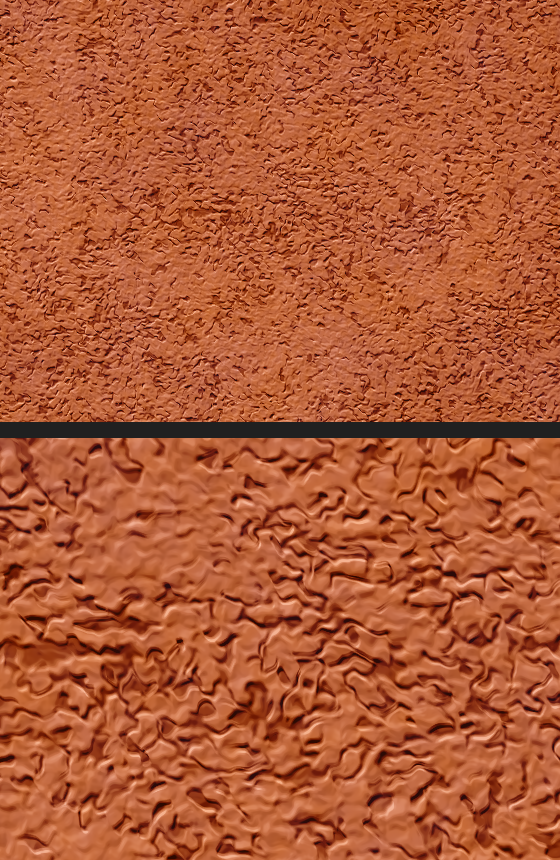
Top, the full canvas; bottom, a detail of the centre.
A Shadertoy shader for this texture:

```glsl
// Tunable values, lengths in canvas heights
const vec2 LIGHT_DIR = vec2(-0.35, 0.94);
const float LIGHT_STEP = 0.0021;
const float BASE_TONE = 0.47;
const float RELIEF_GAIN = 1.75;
const float PIT_DARKENING = 1.5;
const float CREASE_SCALE = 44.0;
const float CREASE_WIDTH = 0.12;
const float PIT_SCALE = 78.0;
const float PIT_DEPTH = 0.95;
const float GRAIN_SCALE = 82.0;
const float GRAIN_HEIGHT = 1.35;
const float FINE_HEIGHT = 0.65;
const vec2 STROKE_STRETCH = vec2(0.85, 1.08);

// Clay colours from shadow to glint
const vec3 SHADOW = vec3(0.17, 0.04, 0.03);
const vec3 MAROON = vec3(0.43, 0.10, 0.04);
const vec3 RUST = vec3(0.58, 0.22, 0.09);
const vec3 CLAY = vec3(0.69, 0.345, 0.185);
const vec3 TERRACOTTA = vec3(0.77, 0.42, 0.26);
const vec3 PEACH = vec3(0.85, 0.52, 0.37);
const vec3 GLINT = vec3(0.96, 0.70, 0.57);

vec2 hashGradient(vec2 cell) {
    vec3 h = fract(cell.xyx * vec3(0.1031, 0.1030, 0.0973));
    h += dot(h, h.yzx + 33.33);
    return 2.0 * fract((h.xx + h.yz) * h.zy) - 1.0;
}

// Signed gradient noise
float noise(vec2 p) {
    vec2 cell = floor(p);
    vec2 f = p - cell;
    vec2 blend = f * f * f * (f * (f * 6.0 - 15.0) + 10.0);
    vec2 right = vec2(1.0, 0.0);
    vec2 up = vec2(0.0, 1.0);
    float bottom = mix(dot(hashGradient(cell), f),
                       dot(hashGradient(cell + right), f - right), blend.x);
    float top = mix(dot(hashGradient(cell + up), f - up),
                    dot(hashGradient(cell + 1.0), f - 1.0), blend.x);
    return mix(bottom, top, blend.y);
}

// Bend the plaster strokes and fray their edges
vec2 warpStrokes(vec2 p) {
    vec2 broad = vec2(noise(p * 9.0 + 11.3), noise(p * 9.0 + 47.9));
    vec2 tight = vec2(noise(p * 85.0 + 5.7), noise(p * 85.0 + 83.1));
    return (p + 0.03 * broad + 0.008 * tight) * STROKE_STRETCH;
}

// Depth of the torn creases and pits
float cavityDepth(vec2 q, float roughness) {
    float line = abs(noise(q * CREASE_SCALE + 19.7));
    float crease = 1.0 - smoothstep(0.01, CREASE_WIDTH, line);
    crease *= smoothstep(-0.03, 0.13, noise(q * 37.0 + 61.3) + roughness);
    float pit = smoothstep(0.07, 0.24, noise(q * PIT_SCALE + 33.1));
    pit *= smoothstep(-0.16, 0.08, noise(q * 24.0 + 71.9) + roughness);
    return max(crease, PIT_DEPTH * pit);
}

float grainHeight(vec2 q) {
    return GRAIN_HEIGHT * noise(q * GRAIN_SCALE + 7.3)
         + FINE_HEIGHT * noise(q * GRAIN_SCALE * 1.9 + 91.7);
}

float surfaceHeight(vec2 p, float roughness) {
    vec2 q = warpStrokes(p);
    return grainHeight(q) - cavityDepth(q, roughness);
}

// Blend through the clay colours by tone
vec3 clayRamp(float tone) {
    vec3 color = mix(SHADOW, MAROON, smoothstep(-2.8, -1.7, tone));
    color = mix(color, RUST, smoothstep(-1.7, -0.9, tone));
    color = mix(color, CLAY, smoothstep(-0.9, -0.15, tone));
    color = mix(color, TERRACOTTA, smoothstep(-0.15, 0.6, tone));
    color = mix(color, PEACH, smoothstep(0.6, 1.5, tone));
    return mix(color, GLINT, smoothstep(1.5, 2.9, tone));
}

void mainImage(out vec4 fragColor, in vec2 fragCoord) {
    vec2 p = fragCoord / iResolution.y;
    vec2 centered = fragCoord / iResolution.xy - 0.5;

    // Rough and smoothly trowelled patches
    float roughness = 0.3 * noise(p * 3.5 + 2.9) + 0.35 * noise(p * 9.0 + 53.3);

    // Raking light across the relief
    vec2 offset = LIGHT_DIR * LIGHT_STEP;
    float slope = surfaceHeight(p - offset, roughness)
                - surfaceHeight(p + offset, roughness);
    float depth = cavityDepth(warpStrokes(p), roughness);

    // Tone with broad staining and gentle falloff
    float stain = 0.6 * noise(p * 2.3 + 27.1) + 0.6 * noise(p * 17.0 + 3.1);
    float falloff = 0.25 * (centered.x + centered.y) + 0.4 * dot(centered, centered);
    float tone = BASE_TONE + RELIEF_GAIN * slope - PIT_DARKENING * depth
               + stain - falloff;

    // Drift between orange and pink pigment
    float pigment = noise(p * 6.0 + 41.7) + noise(p * 60.0 + 13.9);
    vec3 color = clayRamp(tone) + vec3(-0.01, 0.01, 0.07) * pigment;
    fragColor = vec4(clamp(color, 0.0, 1.0), 1.0);
}
```
